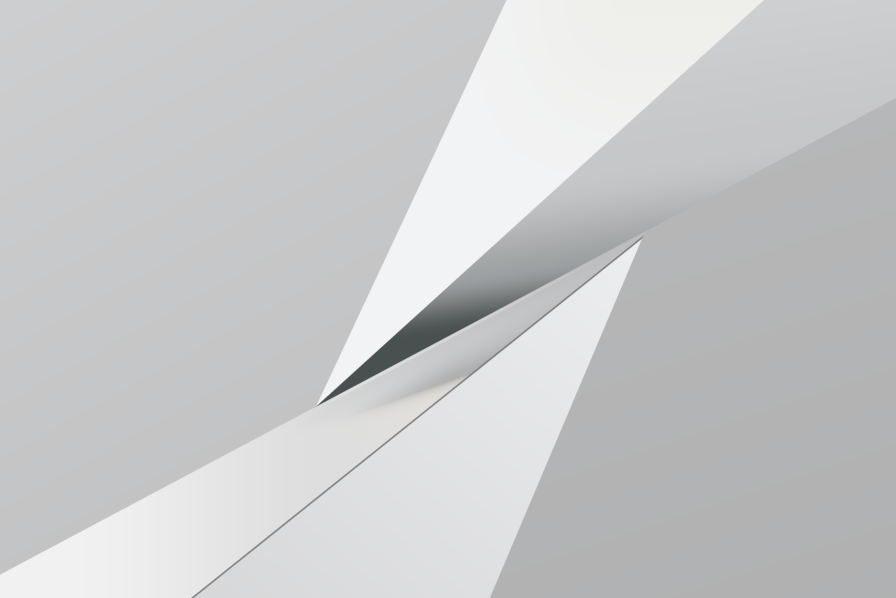
This background is drawn by a Shadertoy shader. Its source:

```glsl
// Folded white paper planes crossing a pale grey studio backdrop.
// Straight fold lines split the canvas into facets by signed distance;
// each facet carries its own soft gradient, with shadows in the central folds.

#define FOLD_START vec2(0.0, 0.039)
#define FOLD_END vec2(1.5, 0.836)
#define LEFT_TIP vec2(0.529, 0.320)
#define RIGHT_TIP vec2(1.076, 0.6035)
#define SHADOW_TONE vec3(0.29, 0.31, 0.31)
#define WARM_TONE vec3(0.885, 0.88, 0.865)
#define COOL_TINT vec3(0.996, 0.999, 1.004)

// Signed distance to the line a-b, positive on its left side.
float side(vec2 p, vec2 a, vec2 b) {
    vec2 along = normalize(b - a);
    return dot(p - a, vec2(-along.y, along.x));
}

// Antialiased coverage of the positive side.
float fill(float d) {
    float edge = 0.8 / iResolution.y;
    return smoothstep(-edge, edge, d);
}

vec3 leftBackdrop(vec2 p) {
    float light = 0.775 + 0.045 * (p.y - 0.45) - 0.025 * (p.x - 0.4);
    return light * COOL_TINT;
}

vec3 rightBackdrop(vec2 p) {
    float light = 0.708 + 0.03 * (p.y - 0.4) + 0.01 * (1.2 - p.x);
    return light * COOL_TINT;
}

vec3 upperWhite(vec2 p) {
    float warmth = smoothstep(0.65, 1.0, p.y) * smoothstep(0.75, 1.05, p.x);
    return mix(vec3(0.95, 0.952, 0.957), vec3(0.935, 0.935, 0.922), warmth);
}

// Grey plane that sinks into a deep shadow beside the left tip.
vec3 shadedPlane(vec2 p) {
    float h = p.y - 0.15 * (p.x - 0.78);
    vec3 color = mix(vec3(0.60, 0.612, 0.618), vec3(0.775, 0.778, 0.785),
                     smoothstep(0.50, 0.68, h));
    color += 0.04 * smoothstep(0.65, 1.0, h);
    return mix(SHADOW_TONE, color, smoothstep(0.445, 0.535, h));
}

// Lower band: bright at the left, greyer in the twist, creased in between.
vec3 lowerBand(vec2 p) {
    float light = mix(0.945, 0.87, smoothstep(0.1, 0.56, p.x));
    float twist = mix(0.82, 0.735, smoothstep(0.6, 1.03, p.x));
    float softFold = side(p, vec2(0.57, 0.315), RIGHT_TIP);
    twist += 0.025 * smoothstep(0.015, -0.015, softFold);

    float crease = side(p, vec2(0.553, 0.293), vec2(0.797, 0.379));
    float depth = smoothstep(0.54, 0.76, p.x);
    float upper = smoothstep(-0.008, 0.012, crease);
    vec3 pocket = mix(vec3(light), WARM_TONE, depth);
    float twistAmount = upper * smoothstep(0.46, 0.64, p.x);
    vec3 color = mix(pocket, twist * COOL_TINT, twistAmount);

    float falloff = crease > 0.0 ? 0.008 + 0.018 * depth : 0.008;
    return color - 0.17 * depth * exp(-abs(crease) / falloff);
}

vec3 lowerWhite(vec2 p) {
    float light = 0.885 + 0.07 * (p.y - 0.2) + 0.06 * (p.x - 0.75);
    return light * COOL_TINT;
}

void mainImage(out vec4 fragColor, in vec2 fragCoord) {
    vec2 p = fragCoord / iResolution.xy * vec2(1.5, 1.0);

    // Facets above the main fold.
    float whiteEdge = -side(p, LEFT_TIP, vec2(0.848, 1.0));
    float ridge = -side(p, LEFT_TIP, vec2(1.279, 1.0));
    vec3 above = mix(leftBackdrop(p), upperWhite(p), fill(whiteEdge));
    above = mix(above, shadedPlane(p), fill(ridge));

    // Facets below the main fold, with a fine gap between the papers.
    float gap = -side(p, vec2(0.322, 0.0), RIGHT_TIP);
    float rightEdge = -side(p, vec2(0.820, 0.0), RIGHT_TIP);
    vec3 below = mix(lowerBand(p), lowerWhite(p), fill(gap));
    float gapLine = 1.0 - smoothstep(0.0, 0.0027, abs(gap));
    below = mix(below, vec3(0.38), 0.75 * gapLine);
    below = mix(below, rightBackdrop(p), fill(rightEdge));

    // Join both halves and catch a little light on the central fold.
    float fold = side(p, FOLD_START, FOLD_END);
    vec3 color = mix(below, above, fill(fold));
    float lit = smoothstep(0.52, 0.6, p.x) * smoothstep(1.08, 0.8, p.x);
    color += 0.06 * lit * (1.0 - smoothstep(0.0, 0.004, abs(fold + 0.003)));

    fragColor = vec4(color, 1.0);
}
```
